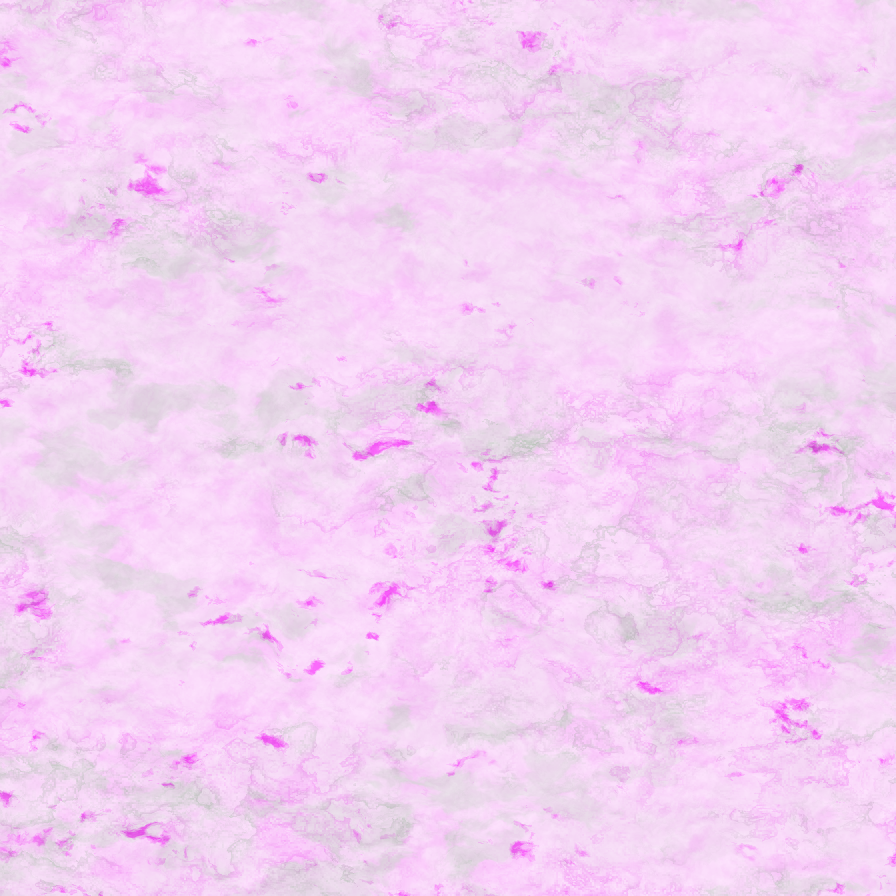
Give the GLSL for this texture, as a Shadertoy shader.

```glsl
#define PLASTER vec3(0.982, 0.860, 0.982)
#define MAGENTA_LOSS vec3(0.01, 1.0, 0.0)
#define GREY_LOSS vec3(1.0, 0.15, 1.0)
#define BRICKS vec2(8.0, 12.0)
#define ROUGHNESS 0.58
#define WARP 0.035
#define LAYERS 4.0
#define LIP_WIDTH 0.005
#define LIP_EDGE 0.0018
#define RELIEF 0.10
#define GRAIN 0.018

float hash(vec2 p) {
    return fract(sin(dot(p, vec2(127.1, 311.7))) * 43758.5453);
}

float noise(vec2 p) {
    vec2 i = floor(p), f = fract(p);
    f = f * f * f * (f * (f * 6.0 - 15.0) + 10.0);
    return mix(mix(hash(i), hash(i + vec2(1, 0)), f.x),
               mix(hash(i + vec2(0, 1)), hash(i + vec2(1, 1)), f.x), f.y);
}

float fbm(vec2 p) {
    float sum = 0.0, total = 0.0, weight = 1.0;
    for (int i = 0; i < 6; i++) {
        sum += weight * noise(p);
        total += weight;
        p = mat2(1.94, 0.36, -0.36, 1.94) * p + 17.3;
        weight *= ROUGHNESS;
    }
    return sum / total;
}

// Sharp on one side, fading on the other, along the steps of a layered height
float flakeLip(float height, float width) {
    float slope = length(vec2(dFdx(height), dFdy(height))) * iResolution.y;
    float d = fract(height) / max(slope, 0.001);
    return smoothstep(0.0, LIP_EDGE, d) * exp(-d / width);
}

// Worn joints of a running brick bond
float brickJoint(vec2 p) {
    vec2 b = p * BRICKS;
    b.x += 0.5 * mod(floor(b.y), 2.0);
    vec2 toEdge = (0.5 - abs(fract(b) - 0.5)) / BRICKS;
    return 1.0 - smoothstep(0.002, 0.016, min(toEdge.x, toEdge.y));
}

void mainImage(out vec4 fragColor, in vec2 fragCoord) {
    vec2 uv = fragCoord / iResolution.y;
    vec2 warp = vec2(fbm(uv * 15.0), fbm(uv * 15.0 + 41.0)) - 0.5;
    vec2 q = uv + WARP * warp;

    // Zones: bare, stained and broken plaster
    float joint = brickJoint(q);
    float bare = fbm(q * vec2(11, 20) + 5.0) + 0.03 * joint;
    bare = smoothstep(0.60, 0.70, bare);
    float veil = smoothstep(0.46, 0.62, fbm(q * vec2(9, 14) + 63.0));
    float mottle = smoothstep(0.47, 0.75, fbm(q * vec2(24, 33) + 29.0));
    float broken = fbm(uv * vec2(6, 8) + 81.0) + 0.09 * joint;
    broken = smoothstep(0.42, 0.65, broken);
    float pinkZone = smoothstep(0.40, 0.60, fbm(uv * vec2(12, 15) + 12.0));

    // Peeling edges, large and small
    float lip = flakeLip(LAYERS * fbm(q * vec2(9, 13) + 7.0), LIP_WIDTH);
    float smallLip = flakeLip(LAYERS * fbm(q * vec2(19, 25) + 55.0), 0.6 * LIP_WIDTH);
    float edge = lip * (0.1 + broken) + smallLip * (0.2 + 0.35 * broken);

    // Scattered saturated chips
    float chip = fbm(q * vec2(29, 46) + 97.0) + 0.03 * broken;
    float chipZone = smoothstep(0.45, 0.58, fbm(uv * vec2(7, 9) + 33.0));
    float chips = chipZone * (0.13 * smoothstep(0.67, 0.71, chip)
                            + 0.32 * smoothstep(0.71, 0.81, chip));

    // Fine relief lit from above
    vec2 r = q * vec2(36, 44);
    float relief = fbm(r) - fbm(r + vec2(-0.12, 0.35));
    float grain = noise(uv * 240.0) - 0.5;

    float magenta = 0.072 * mottle * (1.0 - 0.7 * bare) + chips
                  + edge * mix(0.04, 0.17, pinkZone);
    float grey = 0.018 * veil + 0.075 * bare * (0.7 + 0.6 * mottle)
               + edge * mix(0.13, 0.015, pinkZone);

    vec3 color = PLASTER - magenta * MAGENTA_LOSS - grey * GREY_LOSS;
    color += vec3(0.3, 1.0, 0.3) * (RELIEF * relief + GRAIN * grain);
    fragColor = vec4(clamp(color, 0.0, 1.0), 1.0);
}
```
